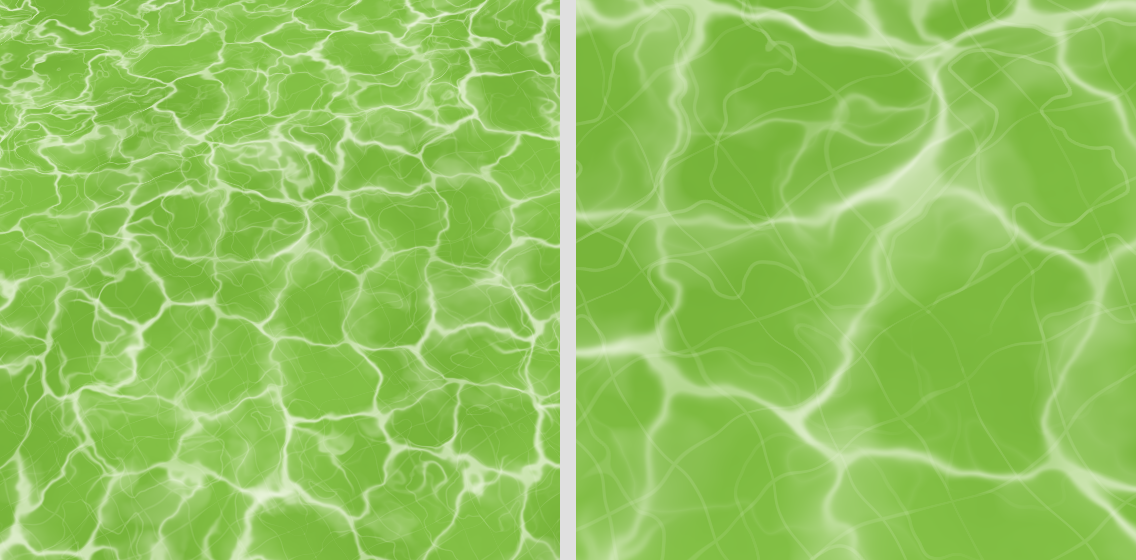
Left, the full canvas; right, a detail of the centre.
Reproduce this texture procedurally as a Shadertoy shader.

```glsl
const vec3 DEEP_GREEN = vec3(0.43, 0.67, 0.19);
const vec3 POOL_GREEN = vec3(0.515, 0.755, 0.272);
const vec3 SUNLIGHT = vec3(0.97, 0.985, 0.94);
const float CELLS = 6.2;          // light cells across the lower edge
const float PERSPECTIVE = 0.4;    // how much cells shrink towards the top
const float WARP = 0.62;          // bending of the light strands
const float ROUNDING = 26.0;      // higher gives sharper strand joints
const float TILES = 20.0;
const float TILE_ANGLE = 0.55;
const float TILE_STRENGTH = 0.10;
const float CONTOUR_STRENGTH = 0.12;

vec2 hash2(vec2 p) {
    vec3 h = fract(p.xyx * vec3(0.1031, 0.1030, 0.0973));
    h += dot(h, h.yzx + 33.33);
    return fract((h.xx + h.yz) * h.zy);
}

float noise(vec2 p) {
    vec2 i = floor(p), f = fract(p);
    f = f * f * f * (f * (f * 6.0 - 15.0) + 10.0);
    float low = mix(hash2(i).x, hash2(i + vec2(1, 0)).x, f.x);
    float high = mix(hash2(i + vec2(0, 1)).x, hash2(i + vec2(1, 1)).x, f.x);
    return mix(low, high, f.y);
}

float fbm(vec2 p) {
    float sum = 0.0, amp = 0.57;
    for (int i = 0; i < 3; i++) {
        sum += amp * noise(p);
        p = mat2(1.6, 1.2, -1.2, 1.6) * p + 7.3;
        amp *= 0.5;
    }
    return sum;
}

vec2 bend(vec2 p) {
    return vec2(fbm(p + 3.7), fbm(p + 41.2)) - 0.5;
}

// Smooth distance to the borders of a Voronoi pattern
float webDistance(vec2 p) {
    vec2 cell = floor(p), f = fract(p), nearest = vec2(0), home = vec2(0);
    float best = 9.0;
    for (int y = -1; y <= 1; y++)
    for (int x = -1; x <= 1; x++) {
        vec2 g = vec2(x, y);
        vec2 r = g + 0.1 + 0.8 * hash2(cell + g) - f;
        if (dot(r, r) < best) { best = dot(r, r); nearest = r; home = g; }
    }
    float sum = 0.0;
    for (int y = -2; y <= 2; y++)
    for (int x = -2; x <= 2; x++) {
        vec2 g = home + vec2(x, y);
        vec2 r = g + 0.1 + 0.8 * hash2(cell + g) - f;
        vec2 across = r - nearest;
        if (dot(across, across) > 0.0001)
            sum += exp(-ROUNDING * dot(0.5 * (nearest + r), normalize(across)));
    }
    return max(-log(sum) / ROUNDING, 0.0);
}

// Bright core with a soft halo, both varying along the strand
float strands(vec2 p, float width) {
    float d = webDistance(p);
    float power = smoothstep(0.25, 0.75, fbm(p * 1.3 + 17.0));
    float spread = mix(0.03, 0.17, smoothstep(0.3, 0.75, noise(p * 2.3 + 5.0)));
    float core = exp(-pow(d / (width * mix(0.7, 1.4, power)), 2.0));
    return core * mix(0.22, 0.72, power) + 0.27 * exp(-d / spread);
}

// Thin line at every half step of v, in canvas units
float isoLine(float v, float slope, float width) {
    float d = abs(fract(v) - 0.5) / slope;
    float px = 1.0 / iResolution.y;
    return 1.0 - smoothstep(width - 0.5 * px, width + px, d);
}

void mainImage(out vec4 fragColor, in vec2 fragCoord) {
    vec2 uv = fragCoord / iResolution.y;
    float ripple = smoothstep(0.35, 1.0, uv.y - 0.55 * uv.x);

    // Water surface, flattened with distance
    vec2 water = vec2((uv.x - 0.5) * (1.0 + PERSPECTIVE * uv.y),
                      uv.y * (1.0 + PERSPECTIVE * uv.y)) * CELLS;
    water.y *= 1.0 + 0.25 * ripple;
    vec2 sway = bend(water * 1.1);
    vec2 p = water + sway * WARP * (1.0 + 0.9 * ripple);
    p += bend(water * 3.1 + 9.0) * 0.2 * (1.0 + ripple);

    // Main strands and a fainter, broken web
    float light = strands(p, 0.026);
    float veil = smoothstep(0.42, 0.72, noise(water * 0.9 + 23.0) + 0.15 * ripple);
    light += 0.55 * veil * strands(p * 1.35 + sway + 31.0, 0.028);

    // Wisps and pale patches
    float cloud = fbm(p * 1.7 + 50.0);
    float ridge = 1.0 - abs(2.0 * fbm(p * 1.4 + 70.0) - 1.0);
    light += 0.10 * pow(ridge, 14.0) + 0.22 * smoothstep(0.56, 0.85, cloud);

    // Faint refraction contours
    float level = 5.0 * fbm(p * 0.9 + 90.0);
    float slope = length(vec2(dFdx(level), dFdy(level))) * iResolution.y;
    float contour = isoLine(level, max(slope, 10.0), 0.0009);
    light += contour * CONTOUR_STRENGTH * (1.0 + ripple) * noise(water + 12.0) * 1.5;

    // Tile joints seen through the water
    float c = cos(TILE_ANGLE), s = sin(TILE_ANGLE);
    vec2 tile = mat2(c, -s, s, c) * (uv + sway * 0.07) * TILES;
    float joints = max(isoLine(tile.x, TILES, 0.0008), isoLine(tile.y, TILES, 0.0008));
    light += joints * TILE_STRENGTH * (1.0 - 0.7 * ripple);

    // Water depth and final colour
    float depth = smoothstep(0.42, 0.75, fbm(water * 0.55 + 60.0));
    depth = 0.55 * depth + 0.4 * smoothstep(0.75, 1.25, uv.x - 0.3 * uv.y);
    depth += 0.12 * (fbm(water * 6.0) - 0.5);
    vec3 pool = mix(POOL_GREEN, DEEP_GREEN, clamp(depth, 0.0, 1.0));
    light = max(light - 0.055, 0.0);
    fragColor = vec4(mix(pool, SUNLIGHT, 1.0 - exp(-1.25 * light)), 1.0);
}
```
